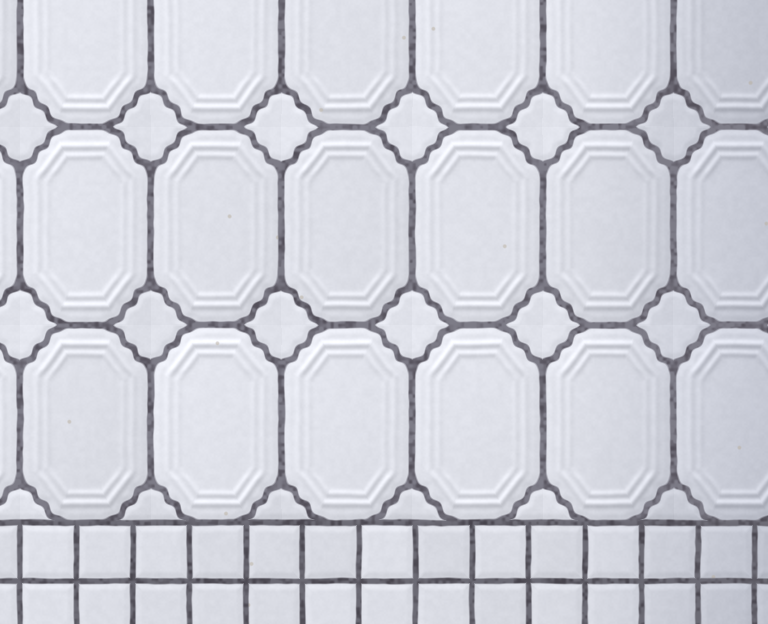
Write a WebGL 1 fragment shader that draws this texture.

```glsl
precision highp float;
// Glazed wall of embossed octagonal tiles with small diamonds, above a band of square tiles.
uniform vec2 u_resolution;

const float COLUMNS = 5.876;               // octagon columns across the canvas
const vec2 PITCH = vec2(1.0, 1.515);       // octagon spacing, in columns
const vec2 ORIGIN = vec2(0.153, 0.773);    // a diamond centre on the base line
const vec2 SQUARE = vec2(0.4323, 0.444);   // square tile spacing
const vec3 GLAZE = vec3(0.862, 0.870, 0.902);
const vec3 GROUT_DARK = vec3(0.32, 0.305, 0.345);
const vec3 GROUT_LIGHT = vec3(0.49, 0.485, 0.53);

float hash(vec2 p) {
  vec3 q = fract(vec3(p.xyx) * vec3(0.1031, 0.1030, 0.0973));
  q += dot(q, q.yzx + 33.33);
  return fract((q.x + q.y) * q.z);
}

float noise(vec2 p) {
  vec2 i = floor(p), f = fract(p);
  f = f * f * (3.0 - 2.0 * f);
  return mix(mix(hash(i), hash(i + vec2(1, 0)), f.x),
             mix(hash(i + vec2(0, 1)), hash(i + 1.0), f.x), f.y);
}

float smoothMin(float a, float b, float k) {
  float h = max(k - abs(a - b), 0.0) / k;
  return min(a, b) - h * h * k * 0.25;
}

vec2 wallGrid(vec2 p) { return (p - ORIGIN) / PITCH; }

// Signed distance to a diamond with wavy sides and rounded upper and lower ends
float diamond(vec2 q) {
  float t = q.x - q.y;
  float side = 0.321 - 0.08 * t + 0.018 * cos(29.3 * (t + 0.153));
  return -smoothMin((side - q.x - q.y) * 0.707, 0.312 - q.y, 0.08);
}

vec2 cornerOffset(vec2 p) {
  return abs(fract(wallGrid(p) + 0.5) - 0.5) * PITCH;
}

// Distance from the nearest joint, growing towards the inside of each tile
float wallEdge(vec2 p) {
  vec2 q = cornerOffset(p);
  float d = diamond(q);
  float octagon = smoothMin(d, min(q.x, q.y), 0.06);
  return min(max(octagon, -d), p.y - ORIGIN.y);
}

float squareEdge(vec2 p) {
  vec2 q = abs(fract((p - ORIGIN) / SQUARE + 0.5) - 0.5) * SQUARE;
  return min(q.x, q.y);
}

float tileEdge(vec2 p) {
  return p.y > ORIGIN.y ? wallEdge(p) : squareEdge(p);
}

float bead(float d, float width) { return exp(-d * d / (width * width)); }

// Two concentric raised octagons on each large tile
float emboss(vec2 p) {
  vec2 q = abs(fract(wallGrid(p)) - 0.5) * PITCH;
  float d = max(max(q.x - 0.365, q.y - 0.61), dot(q, vec2(0.8, 0.6)) - 0.508);
  float strength = mix(0.55, 1.0, smoothstep(0.36, 0.43, q.y));
  return strength * (bead(d, 0.026) + 0.7 * bead(d + 0.073, 0.024));
}

float height(vec2 p) {
  float rim = 0.5 * smoothstep(0.015, 0.075, tileEdge(p));
  return rim + emboss(p) * step(ORIGIN.y, p.y);
}

void main() {
  vec2 uv = gl_FragCoord.xy / u_resolution;
  float pixel = COLUMNS / u_resolution.x;
  vec2 p = gl_FragCoord.xy * pixel;
  p += 0.008 * (vec2(noise(p * 5.0), noise(p * 5.0 + 31.0)) - 0.5);
  bool onWall = p.y > ORIGIN.y;

  // Per-tile tint
  vec2 g = wallGrid(p);
  vec2 id = diamond(cornerOffset(p)) < 0.0 ? floor(g + 0.5) + 40.0 : floor(g) + 10.0;
  if (!onWall) id = floor((p - ORIGIN) / SQUARE) + 80.0;
  vec3 glaze = GLAZE + 0.03 * (hash(id) - 0.5);

  // Room light falls off to the right and downwards
  glaze += 0.022 * (1.0 - uv.x) - 0.09 * smoothstep(0.68, 1.05, uv.x) * vec3(1.1, 1.05, 0.9);
  glaze -= 0.022 * smoothstep(0.5, 0.0, uv.y);
  if (onWall) glaze -= 0.03 * dot(fract(g) - 0.5, vec2(0.7, -0.5));

  // Relief lit from the upper left
  vec2 lightStep = 0.013 * normalize(vec2(-0.4, 1.0));
  float relief = height(p - lightStep) - height(p + lightStep);
  glaze += 0.15 * relief;
  glaze += 0.018 * (noise(p * 24.0) - 0.5) + 0.012 * (noise(p * 70.0) - 0.5);

  // Sparse stains on the glaze
  vec2 cell = floor(p * 5.0);
  vec2 spot = 0.2 + 0.6 * vec2(hash(cell + 7.0), hash(cell + 19.0));
  float stain = step(0.965, hash(cell + 3.0)) * smoothstep(0.11, 0.03, length(fract(p * 5.0) - spot));
  glaze = mix(glaze, vec3(0.72, 0.68, 0.61), 0.5 * stain);

  // Mottled joints, darker around the squares
  float mottle = 0.6 * noise(p * 35.0) + 0.4 * noise(p * 9.0);
  vec3 grout = mix(GROUT_DARK, GROUT_LIGHT, smoothstep(0.05, 0.7, mottle));
  grout *= mix(0.86, 1.0, smoothstep(-0.02, 0.08, p.y - ORIGIN.y));
  float halfJoint = (onWall ? 0.025 : 0.021) + 0.005 * (noise(p * 16.0) - 0.5);
  float blur = max(pixel * 0.7, 0.009);
  float tile = smoothstep(halfJoint - blur, halfJoint + blur, tileEdge(p));
  gl_FragColor = vec4(mix(grout, glaze, tile), 1.0);
}
```
